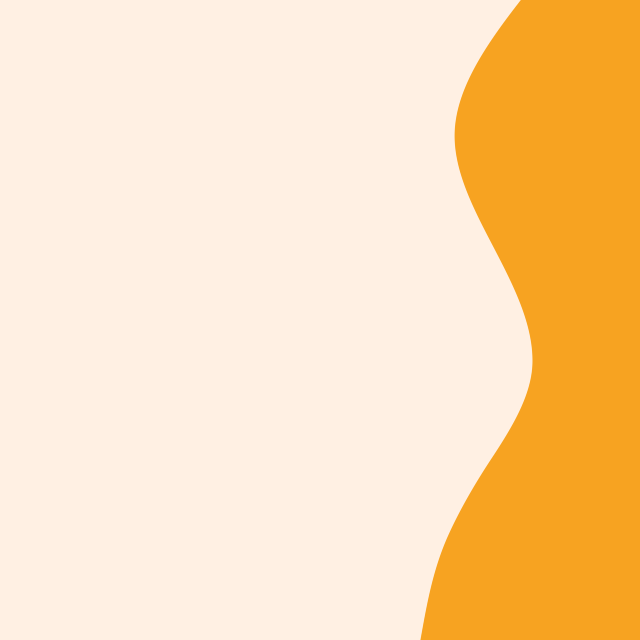
Write a three.js fragment shader that draws this background.

```glsl
#define CREAM vec3(1.0, 0.941, 0.890)
#define ORANGE vec3(0.969, 0.639, 0.129)
#define EDGE_SOFTNESS 0.001
#define SLOPE_STEP 0.002
#define KNOT_COUNT 7

varying vec2 vUv;

// Cubic Hermite curve; each knot holds height, edge x and slope dx/dy
float hermite(vec3 a, vec3 b, float y) {
  float span = b.x - a.x;
  float t = (y - a.x) / span;
  float s = 1.0 - t;
  float position = mix(a.y, b.y, t * t * (3.0 - 2.0 * t));
  float tangent = span * t * s * (s * a.z - t * b.z);
  return position + tangent;
}

// Horizontal place of the wavy edge at a given height
float waveEdge(float y) {
  vec3 knots[KNOT_COUNT];
  knots[0] = vec3(0.0000, 0.6569, 0.18);
  knots[1] = vec3(0.1667, 0.7018, 0.46);
  knots[2] = vec3(0.2839, 0.7682, 0.66);
  knots[3] = vec3(0.4362, 0.8320, 0.00);
  knots[4] = vec3(0.6094, 0.7734, -0.52);
  knots[5] = vec3(0.7878, 0.7103, 0.00);
  knots[6] = vec3(1.0000, 0.8138, 0.78);

  float x = knots[0].y;
  for (int i = 0; i < KNOT_COUNT - 1; i++) {
    if (y >= knots[i].x) x = hermite(knots[i], knots[i + 1], y);
  }
  return x;
}

void main() {
  // Approximate distance to the edge, corrected for its slope
  float above = waveEdge(min(vUv.y + SLOPE_STEP, 1.0));
  float below = waveEdge(max(vUv.y - SLOPE_STEP, 0.0));
  float slope = (above - below) / (2.0 * SLOPE_STEP);
  float edgeDistance = (vUv.x - waveEdge(vUv.y)) / sqrt(1.0 + slope * slope);

  // Orange wave over the cream ground
  float wave = smoothstep(-EDGE_SOFTNESS, EDGE_SOFTNESS, edgeDistance);
  gl_FragColor = vec4(mix(CREAM, ORANGE, wave), 1.0);
}
```
